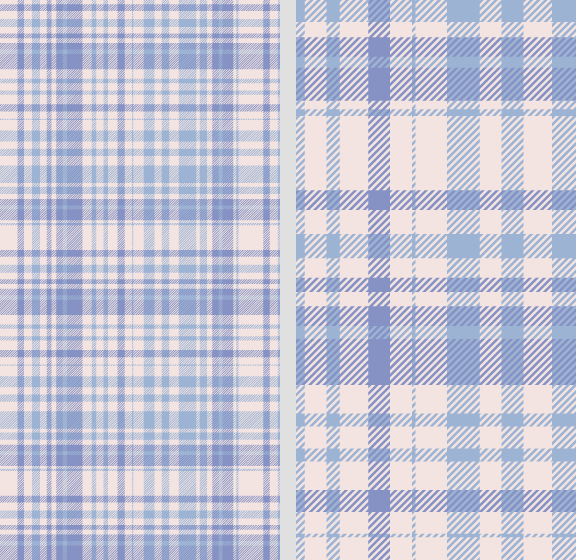
Left, the full canvas; right, a detail of the centre.
A WebGL 2 fragment shader for this pattern:

```glsl
#version 300 es
precision highp float;

uniform vec2 u_resolution;
out vec4 fragColor;

const vec3 CREAM = vec3(0.953, 0.894, 0.882);
const vec3 VIOLET = vec3(0.525, 0.573, 0.765);
const vec3 BLUE = vec3(0.612, 0.702, 0.831);

const float CANVAS_WIDTH = 384.0;  // cloth units across the canvas
const float SETT = 337.0;          // length of one repeat
const float WEFT_SHIFT = 18.0;     // start of the sett at the top edge
const float TWILL_LINES = 104.0;   // diagonal ribs per repeat
const int SAMPLES = 4;             // antialiasing grid per side

// Start and end of each stripe within the sett
const vec2 VIOLET_BANDS[5] = vec2[5](
    vec2(24.0, 33.0), vec2(64.0, 70.5), vec2(77.0, 113.0),
    vec2(161.0, 171.0), vec2(291.0, 320.0));
const vec2 BLUE_BANDS[11] = vec2[11](
    vec2(44.0, 55.0), vec2(86.0, 92.0), vec2(126.0, 132.0),
    vec2(142.0, 148.0), vec2(181.0, 182.6), vec2(197.0, 212.0),
    vec2(222.0, 232.0), vec2(245.0, 269.0), vec2(274.0, 284.0),
    vec2(300.0, 305.0), vec2(324.0, 327.0));

float inBand(float t, vec2 band) {
    return step(band.x, t) * step(t, band.y);
}

// Colour of the thread at a position along the sett
vec3 threadColor(float position) {
    float t = mod(position, SETT);
    vec3 color = CREAM;
    for (int i = 0; i < VIOLET_BANDS.length(); i++) {
        color = mix(color, VIOLET, inBand(t, VIOLET_BANDS[i]));
    }
    for (int i = 0; i < BLUE_BANDS.length(); i++) {
        color = mix(color, BLUE, inBand(t, BLUE_BANDS[i]));
    }
    return color;
}

// Twill weave: warp and weft alternate along rising diagonals
vec3 weave(vec2 cloth) {
    vec3 warp = threadColor(cloth.x);
    vec3 weft = threadColor(cloth.y + WEFT_SHIFT);
    float rib = fract((cloth.x + cloth.y) * TWILL_LINES / SETT);
    return mix(warp, weft, step(0.5, rib));
}

void main() {
    float unitsPerPixel = CANVAS_WIDTH / u_resolution.x;
    vec3 sum = vec3(0.0);
    for (int j = 0; j < SAMPLES; j++) {
        for (int i = 0; i < SAMPLES; i++) {
            vec2 offset = (vec2(i, j) + 0.5) / float(SAMPLES) - 0.5;
            vec2 pixel = gl_FragCoord.xy + offset;
            // Measure the weft downwards from the top edge
            vec2 cloth = vec2(pixel.x, u_resolution.y - pixel.y);
            sum += weave(cloth * unitsPerPixel);
        }
    }
    fragColor = vec4(sum / float(SAMPLES * SAMPLES), 1.0);
}
```
